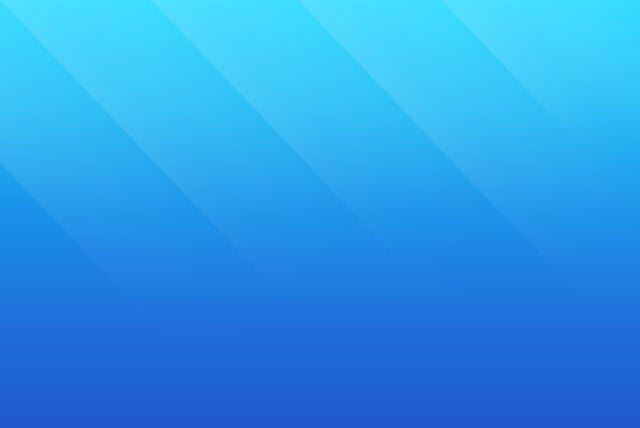
Write a Shadertoy shader that draws this background.

```glsl
#define BEAM_SLOPE 1.05
#define BEAM_SPACING 0.3574
#define SPACING_SHRINK 0.0045
#define BEAM_WIDTH 0.455
#define BEAM_STRENGTH 0.115
#define FADE_START 0.2

// Vertical water gradient, from surface (0) to bottom (1)
vec3 waterColor(float depth) {
    vec3 stops[5] = vec3[5](
        vec3(0.20, 0.86, 1.00),
        vec3(0.14, 0.74, 0.96),
        vec3(0.10, 0.57, 0.91),
        vec3(0.125, 0.44, 0.86),
        vec3(0.13, 0.345, 0.81));
    vec3 color = stops[0];
    for (int i = 1; i < 5; i++) {
        color = mix(color, stops[i], clamp(depth * 4.0 - float(i - 1), 0.0, 1.0));
    }
    return color;
}

// Sharp lower-left edge, soft falloff to the right and downwards
float beam(float across, float depth, float reach, float pixel) {
    float edge = smoothstep(-pixel, pixel, across);
    float t = clamp(across / BEAM_WIDTH, 0.0, 1.0);
    float fade = 1.0 - smoothstep(FADE_START * reach, reach, depth);
    return edge * (1.0 - t * t) * fade;
}

void mainImage(out vec4 fragColor, in vec2 fragCoord) {
    vec2 p = fragCoord / iResolution.y;
    float depth = 1.0 - p.y;
    float pixel = 1.0 / iResolution.y;
    vec3 color = waterColor(depth);

    // Diagonal beams, each with its own reach
    float reach[5] = float[5](0.82, 0.79, 0.70, 0.76, 0.40);
    float slanted = p.x - depth / BEAM_SLOPE;
    for (int i = 0; i < 5; i++) {
        float k = float(i - 1);
        float start = k * (BEAM_SPACING - SPACING_SHRINK * k);
        float light = beam(slanted - start, depth, reach[i], pixel);
        color = mix(color, vec3(1.0), BEAM_STRENGTH * light);
    }
    fragColor = vec4(color, 1.0);
}
```
